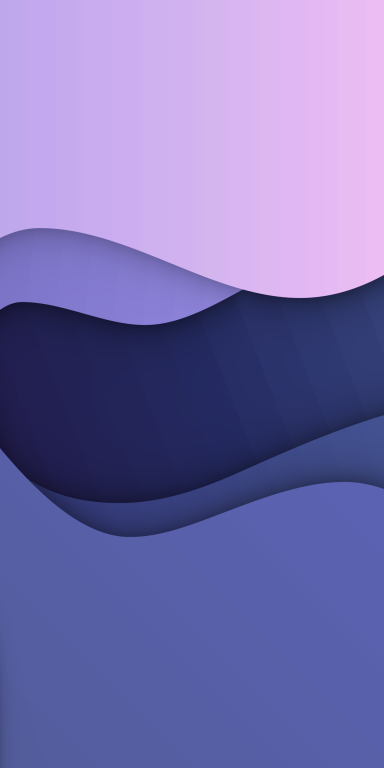
This background is drawn by a Shadertoy shader. Its source:

```glsl
// Layered paper-cut waves in lilac, violet and navy with soft shadows.

#define SKY_BANDS 13.6
#define WAVE_BANDS 11.0
#define BAND_MIX 0.65
#define SHADOW_WIDTH 0.040
#define SLOPE_STEP 0.002

const vec3 SKY_LEFT = vec3(0.745, 0.650, 0.930);
const vec3 SKY_MIDDLE = vec3(0.825, 0.700, 0.940);
const vec3 SKY_RIGHT = vec3(0.925, 0.740, 0.955);
const vec3 VIOLET_LEFT = vec3(0.485, 0.455, 0.780);
const vec3 VIOLET_RIGHT = vec3(0.580, 0.540, 0.890);
const vec3 NAVY_DEEP = vec3(0.130, 0.110, 0.300);
const vec3 NAVY_MIDDLE = vec3(0.140, 0.165, 0.380);
const vec3 NAVY_LIGHT = vec3(0.220, 0.270, 0.500);
const vec3 INDIGO_LEFT = vec3(0.200, 0.220, 0.480);
const vec3 INDIGO_RIGHT = vec3(0.265, 0.320, 0.570);
const vec3 BLUE_LOW = vec3(0.325, 0.365, 0.610);
const vec3 BLUE_HIGH = vec3(0.360, 0.385, 0.705);

float hash(float n) {
    return fract(sin(n * 91.17 + 4.1) * 4375.85);
}

// Cubic through two knots, each holding x, height and slope
float arc(float x, vec3 a, vec3 b) {
    float w = b.x - a.x;
    float t = (x - a.x) / w;
    float s = t * t * (3.0 - 2.0 * t);
    float bend = t * (1.0 - t) * ((1.0 - t) * a.z - t * b.z);
    return mix(a.y, b.y, s) + w * bend;
}

float wave(float x, vec3 a, vec3 b, vec3 c, vec3 d, vec3 e) {
    if (x < b.x) return arc(x, a, b);
    if (x < c.x) return arc(x, b, c);
    if (x < d.x) return arc(x, c, d);
    return arc(x, d, e);
}

float skyEdge(float x) {
    return wave(x, vec3(0.0, 1.380, 0.50), vec3(0.104, 1.406, 0.0),
        vec3(0.495, 1.294, -0.40), vec3(0.781, 1.224, 0.0), vec3(1.0, 1.284, 0.55));
}

float violetEdge(float x) {
    return wave(x, vec3(0.0, 1.193, 0.70), vec3(0.057, 1.2135, 0.0),
        vec3(0.378, 1.1536, 0.0), vec3(0.630, 1.2448, 0.55), vec3(1.0, 1.500, 0.80));
}

float indigoEdge(float x) {
    return wave(x, vec3(0.0, 0.833, -1.70), vec3(0.052, 0.766, -0.70),
        vec3(0.3125, 0.690, 0.0), vec3(0.625, 0.771, 0.45), vec3(1.0, 0.919, 0.30));
}

float blueEdge(float x) {
    return wave(x, vec3(0.0, 0.833, -1.20), vec3(0.3385, 0.6016, 0.0),
        vec3(0.573, 0.6615, 0.38), vec3(0.898, 0.745, 0.0), vec3(1.0, 0.7266, -0.35));
}

vec4 edgeHeights(float x) {
    return vec4(skyEdge(x), violetEdge(x), indigoEdge(x), blueEdge(x));
}

vec3 threeStop(vec3 a, vec3 b, vec3 c, float t) {
    t = clamp(t, 0.0, 1.0) * 2.0;
    return t < 1.0 ? mix(a, b, t) : mix(b, c, t - 1.0);
}

// Partly stepped ramp with softened seams
float banded(float t, float count) {
    float k = t * count;
    float seam = smoothstep(0.94, 1.0, fract(k));
    return mix(t, (floor(k) + 0.5 + seam) / count, BAND_MIX);
}

float shadow(float distanceToEdge, float strength) {
    return 1.0 - strength * exp(-max(distanceToEdge, 0.0) / SHADOW_WIDTH);
}

void mainImage(out vec4 fragColor, in vec2 fragCoord) {
    vec2 p = fragCoord / iResolution.xy * vec2(1.0, 2.0);
    float pixel = 2.0 / iResolution.y;

    // Signed distances, positive above each edge
    vec4 slope = (edgeHeights(p.x + SLOPE_STEP) - edgeHeights(p.x - SLOPE_STEP))
               / (2.0 * SLOPE_STEP);
    vec4 above = (p.y - edgeHeights(p.x)) / sqrt(1.0 + slope * slope);
    vec4 cover = smoothstep(-0.7 * pixel, 0.7 * pixel, above);

    // Navy valley, shaded from both sides
    float navyRamp = banded(0.82 * p.x + 0.32 * (p.y - 1.0) + 0.06, WAVE_BANDS);
    vec3 color = threeStop(NAVY_DEEP, NAVY_MIDDLE, NAVY_LIGHT, navyRamp);
    color *= shadow(min(-above.x, -above.y), 0.40) * shadow(above.z, 0.34);

    // Violet wave
    float violetRamp = banded(p.x * 1.45 - 0.15 * (p.y - 1.25), 9.0);
    vec3 violet = mix(VIOLET_LEFT, VIOLET_RIGHT, clamp(violetRamp, 0.0, 1.0));
    color = mix(color, violet * shadow(-above.x, 0.24), cover.y);

    // Indigo wave
    float indigoRamp = banded(p.x + 0.3 * (p.y - 0.7), WAVE_BANDS);
    vec3 indigo = mix(INDIGO_LEFT, INDIGO_RIGHT, clamp(indigoRamp, 0.0, 1.0));
    color = mix(indigo * shadow(above.w, 0.36), color, cover.z);

    // Blue foreground with a faint shade at its lower left
    float blueRamp = banded(0.55 * (p.x + p.y), 7.0);
    vec3 blue = mix(BLUE_LOW, BLUE_HIGH, clamp(blueRamp, 0.0, 1.0));
    blue *= 1.0 - 0.18 * exp(-p.x / 0.018) * (1.0 - smoothstep(0.1, 0.5, p.y));
    color = mix(blue, color, cover.w);

    // Sky with vertical bands
    vec3 sky = threeStop(SKY_LEFT, SKY_MIDDLE, SKY_RIGHT, banded(p.x, SKY_BANDS));
    float tint = hash(floor(p.x * SKY_BANDS)) - 0.5;
    sky += tint * vec3(0.010, -0.014, 0.014);
    fragColor = vec4(mix(color, sky, cover.x), 1.0);
}
```
